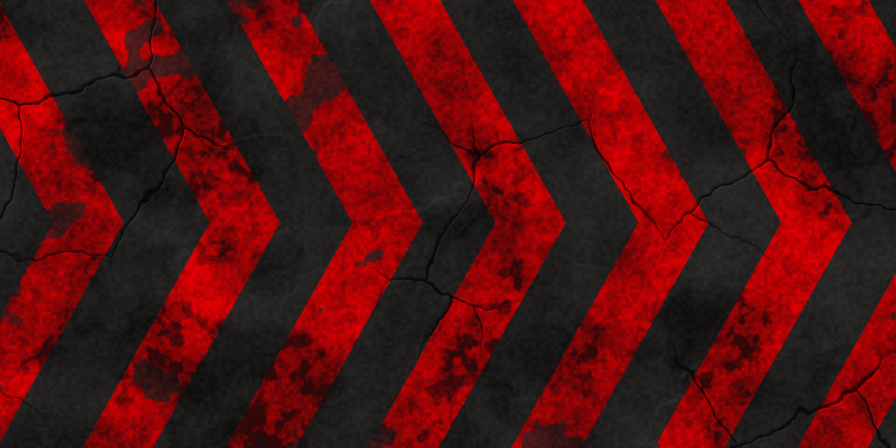
Give the GLSL for this pattern, as a Shadertoy shader.

```glsl
// Red chevron bands pointing right, painted on cracked charcoal stone.
// Bands are a folded, repeated stripe distance; the wear comes from layered
// noise, a lit height field of flakes, and warped cellular borders as cracks.

// Layout, in units of canvas height
const float PERIOD = 0.319;
const float BAND_WIDTH = 0.157;
const float SLOPE = 0.565;
const float FOLD_Y = 0.503;
const float TIP_X = 0.625;        // tip of the second band
const float FIRST_SHIFT = 0.03;   // the leftmost band sits further left

// Wear
const float CRACK_SCALE = 2.7;
const float CRACK_WIDTH = 0.0045;
const float WARP = 0.13;
const float LIGHT_STEP = 0.0028;
const float GRAIN_SCALE = 120.0;

// Colours
const vec3 RED_DARK = vec3(0.19, 0.03, 0.035);
const vec3 RED_BRIGHT = vec3(0.86, 0.0, 0.01);
const vec3 STONE_DARK = vec3(0.055, 0.052, 0.05);
const vec3 STONE_LIGHT = vec3(0.19, 0.183, 0.178);

vec2 hash2(vec2 p) {
    vec3 q = fract(p.xyx * vec3(0.1031, 0.1030, 0.0973));
    q += dot(q, q.yzx + 33.33);
    return fract((q.xx + q.yz) * q.zy);
}

float valueNoise(vec2 p) {
    vec2 i = floor(p), f = fract(p);
    f = f * f * (3.0 - 2.0 * f);
    float low = mix(hash2(i).x, hash2(i + vec2(1, 0)).x, f.x);
    float high = mix(hash2(i + vec2(0, 1)).x, hash2(i + vec2(1, 1)).x, f.x);
    return mix(low, high, f.y);
}

float fbm(vec2 p, int octaves) {
    float sum = 0.0, amp = 0.5, total = 0.0;
    for (int i = 0; i < octaves; i++) {
        sum += amp * valueNoise(p);
        total += amp;
        amp *= 0.55;
        p = mat2(1.6, 1.2, -1.2, 1.6) * p + 7.3;
    }
    return sum / total;
}

// Distance to the nearest border between cells
float cellBorder(vec2 p) {
    vec2 base = floor(p), f = fract(p), nearest = vec2(8.0);
    for (int y = -1; y <= 1; y++)
    for (int x = -1; x <= 1; x++) {
        vec2 g = vec2(x, y);
        vec2 r = g + hash2(base + g) - f;
        if (dot(r, r) < dot(nearest, nearest)) nearest = r;
    }
    float border = 8.0;
    for (int y = -2; y <= 2; y++)
    for (int x = -2; x <= 2; x++) {
        vec2 g = vec2(x, y);
        vec2 r = g + hash2(base + g) - f, d = r - nearest;
        if (dot(d, d) > 1e-4) border = min(border, dot(0.5 * (r + nearest), normalize(d)));
    }
    return border;
}

// Stone surface: x is height, y is crack depth
vec2 stone(vec2 p) {
    vec2 w = p + WARP * (vec2(fbm(p * 5.0, 5), fbm(p * 5.0 + 17.0, 5)) - 0.5);
    float fade = smoothstep(0.35, 0.6, valueNoise(p * 3.1 + 5.0));
    float border = cellBorder(w * CRACK_SCALE + 3.0) / CRACK_SCALE;
    float crack = fade * (1.0 - smoothstep(0.2 * CRACK_WIDTH, CRACK_WIDTH, border));
    float flake = smoothstep(0.53, 0.56, fbm(w * 3.4 + 11.0, 3));
    float flakeRise = 0.3 * smoothstep(0.3, 0.7, valueNoise(p * 4.0 + 31.0));
    return vec2(0.45 * fbm(w * 15.0, 4) + flakeRise * flake - 0.25 * crack, crack);
}

// Signed distance to the repeated chevron bands
float chevrons(vec2 p) {
    float x = p.x + SLOPE * abs(p.y - FOLD_Y);
    x += FIRST_SHIFT * step(x, TIP_X - 0.5 * (PERIOD + BAND_WIDTH));
    float q = mod(x - TIP_X + 0.5 * (BAND_WIDTH + PERIOD), PERIOD) - 0.5 * PERIOD;
    return (abs(q) - 0.5 * BAND_WIDTH) / sqrt(1.0 + SLOPE * SLOPE);
}

void mainImage(out vec4 fragColor, in vec2 fragCoord) {
    vec2 p = fragCoord / iResolution.y;
    float pixel = 1.0 / iResolution.y;

    // Surface light from the upper left, stains and grain
    vec2 toLight = LIGHT_STEP * vec2(-1.0, 1.0);
    float light = clamp(stone(p - toLight).x - stone(p + toLight).x, -0.35, 0.35);
    float crack = stone(p).y;
    float blotch = fbm(p * 7.0 + 23.0, 6) - 0.5;
    float grain = fbm(p * GRAIN_SCALE, 2) - 0.5;
    float stain = smoothstep(0.54, 0.68, fbm(p * 4.5 + 41.0, 5));
    float pits = smoothstep(0.45, 0.7, fbm(p * 38.0 + 9.0, 3));

    // Worn paint and bare stone
    float redTone = 0.68 + 1.1 * blotch + 0.5 * grain + 0.9 * light;
    redTone -= stain * (0.2 + 0.35 * pits) + 0.16 * pits;
    vec3 red = mix(RED_DARK, RED_BRIGHT, clamp(redTone, 0.0, 1.0));
    float stoneTone = 0.53 + 0.8 * blotch + 0.45 * grain + 0.9 * light - 0.25 * stain;
    vec3 bare = mix(STONE_DARK, STONE_LIGHT, clamp(stoneTone, 0.0, 1.0));

    // Bands, a few chips, then cracks across everything
    float paint = 1.0 - smoothstep(-0.75 * pixel, 0.75 * pixel, chevrons(p));
    float chip = smoothstep(0.70, 0.73, fbm(p * 6.0 + 57.0, 4));
    vec3 color = mix(bare, red, paint * (1.0 - 0.75 * chip));
    color *= 1.0 - 0.65 * crack;
    fragColor = vec4(color, 1.0);
}
```
